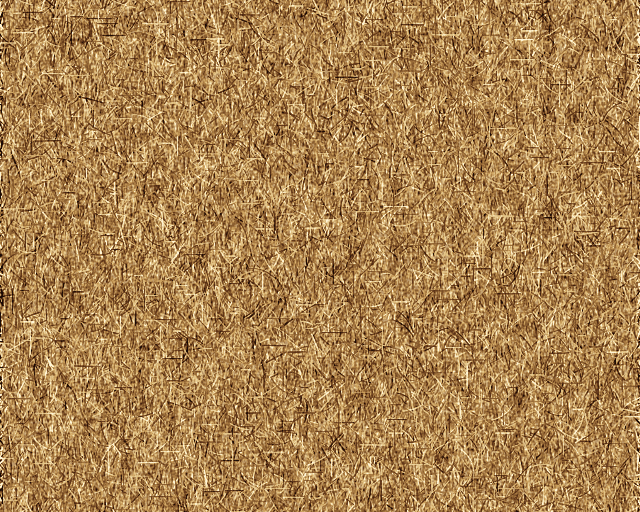
Write a WebGL 1 fragment shader that draws this texture.

```glsl
precision highp float;
// Matted straw: short crossing fibres, mostly upright, over streaky golden-brown grain.
uniform vec2 u_resolution;

const int FIBRE_LAYERS = 14;
const float CELL_SIZE = 0.031;

vec3 hash3(vec2 p) {
  vec3 q = fract(p.xyx * vec3(0.1031, 0.1030, 0.0973));
  q += dot(q, q.yxz + 33.33);
  return fract((q.xxy + q.yzz) * q.zyx);
}

float gradientDot(vec2 corner, vec2 offset) {
  float angle = 6.2832 * hash3(corner).x;
  return dot(vec2(cos(angle), sin(angle)), offset);
}

float gradientNoise(vec2 p) {
  vec2 cell = floor(p);
  vec2 f = p - cell;
  vec2 u = f * f * f * (f * (f * 6.0 - 15.0) + 10.0);
  vec2 e = vec2(1.0, 0.0);
  float low = mix(gradientDot(cell, f), gradientDot(cell + e.xy, f - e.xy), u.x);
  float high = mix(gradientDot(cell + e.yx, f - e.yx), gradientDot(cell + e.xx, f - e.xx), u.x);
  return mix(low, high, u.y);
}

// Coverage of a slightly bowed strand lying along the y axis.
float strand(vec2 p, float halfLength, float halfWidth, float bow, float pixel) {
  float across = abs(p.x - bow * p.y * p.y);
  float beyond = max(abs(p.y) - halfLength, 0.0);
  float d = length(vec2(across, beyond));
  return 1.0 - smoothstep(halfWidth - 0.5 * pixel, halfWidth + 0.5 * pixel, d);
}

// Lays one scattered layer of fibres over the tone.
float layFibres(float tone, vec2 p, float seed, float heading, float spread,
                float density, float opacity, float pixel) {
  vec2 home = floor(p / CELL_SIZE);
  for (int j = -1; j <= 1; j++) {
    for (int i = -1; i <= 1; i++) {
      vec2 cell = home + vec2(float(i), float(j));
      vec3 place = hash3(cell + seed * 17.37 + 5.0);
      vec3 look = hash3(cell + seed * 29.71 + 211.0);
      vec2 local = p - (cell + place.xy) * CELL_SIZE;
      float angle = heading + spread * (place.z - 0.5);
      float c = cos(angle);
      float s = sin(angle);
      local = vec2(c * local.x + s * local.y, c * local.y - s * local.x);
      float halfLength = CELL_SIZE * mix(0.2, 0.85, look.x * look.x);
      float halfWidth = mix(0.0007, 0.0015, look.y);
      float bow = 22.0 * (fract(look.y * 7.0) - 0.5) * min(spread, 1.0);
      float present = step(fract(look.x * 13.0), density);
      float shadow = strand(local - vec2(0.0025, 0.0), halfLength, halfWidth, bow, pixel);
      float body = strand(local, halfLength, halfWidth, bow, pixel);
      tone -= 0.22 * (look.z - 0.5) * shadow * present;
      tone = mix(tone, look.z * 1.1 - 0.05, body * opacity * present);
    }
  }
  return tone;
}

vec3 strawColour(float tone, float dusty) {
  vec3 black = vec3(0.10, 0.04, 0.02);
  vec3 umber = vec3(0.39, 0.22, 0.10);
  vec3 brown = vec3(0.54, 0.37, 0.19);
  vec3 ochre = vec3(0.65, 0.47, 0.25);
  vec3 gold = mix(vec3(0.79, 0.62, 0.36), vec3(0.73, 0.59, 0.41), dusty);
  vec3 wheat = vec3(0.89, 0.77, 0.53);
  vec3 cream = vec3(1.0, 0.96, 0.84);
  vec3 colour = mix(black, umber, smoothstep(-0.12, 0.12, tone));
  colour = mix(colour, brown, smoothstep(0.12, 0.30, tone));
  colour = mix(colour, ochre, smoothstep(0.30, 0.46, tone));
  colour = mix(colour, gold, smoothstep(0.46, 0.62, tone));
  colour = mix(colour, wheat, smoothstep(0.62, 0.84, tone));
  return mix(colour, cream, smoothstep(0.84, 1.08, tone));
}

void main() {
  float pixel = 1.0 / u_resolution.y;
  vec2 p = gl_FragCoord.xy * pixel;
  float aspect = u_resolution.x * pixel;

  // Streaky ground
  float streaks = gradientNoise(p * vec2(210.0, 65.0) + 3.7);
  float grain = gradientNoise(p * vec2(235.0, 190.0) + 71.3);
  float blotches = gradientNoise(p * vec2(34.0, 20.0) + 19.1);
  float tone = 0.5 + 0.6 * streaks + 0.35 * grain;

  // Fibres: loose tangle first, then more upright strands
  for (int i = 0; i < FIBRE_LAYERS; i++) {
    float layer = float(i);
    float spread = mix(3.1, 0.7, fract(layer * 0.618));
    tone = layFibres(tone, p, layer + 1.0, 0.0, spread, 0.85, 0.78, pixel);
  }

  // Sparse level and plumb threads
  tone = layFibres(tone, p, 23.0, 1.5708, 0.04, 0.5, 0.85, pixel);
  tone = layFibres(tone, p, 31.0, 0.0, 0.04, 0.5, 0.85, pixel);

  // Uneven density, crisp contrast and frayed side edges
  tone += 0.22 * blotches + 0.2 * grain;
  float sideDistance = min(p.x, aspect - p.x);
  float fray = 1.0 - smoothstep(0.002, 0.008, sideDistance);
  tone = 0.5 + (tone - 0.5) * (1.1 + 0.9 * fray);

  float dusty = smoothstep(-0.12, 0.18, gradientNoise(p * vec2(150.0, 90.0) + 47.9));
  gl_FragColor = vec4(strawColour(tone, dusty), 1.0);
}
```
